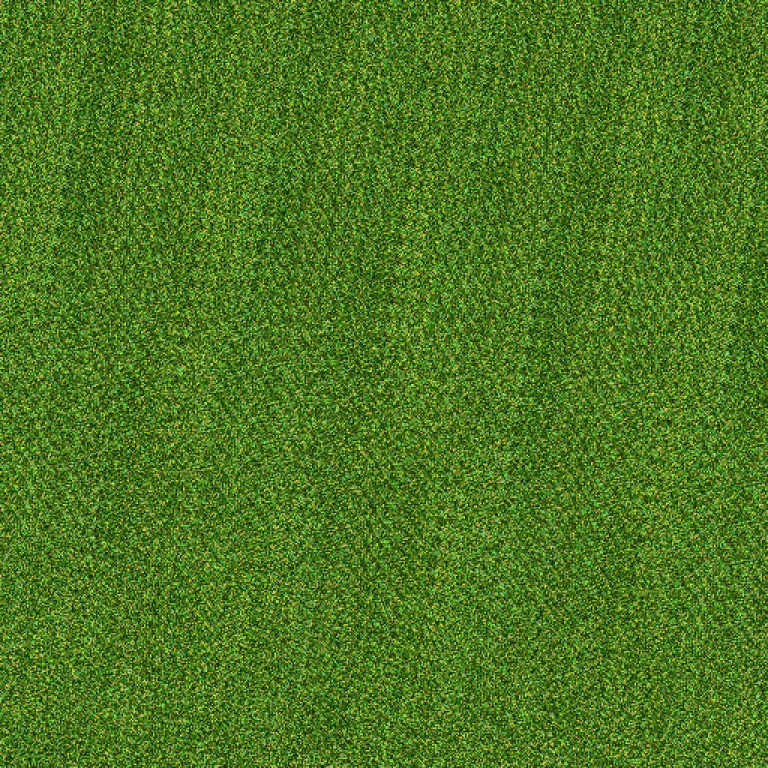
Reproduce this texture procedurally as a WebGL 2 fragment shader.

```glsl
#version 300 es
precision highp float;

#define GRAINS 512.0      // grains across the canvas
#define PATCHES 22.0      // soft patches across the canvas
#define PATCH_DRIFT 0.06  // tone shift caused by patches
#define RED_SPREAD 0.42   // relative red variation, green to rust
#define GREEN_SPREAD 0.14 // relative green variation
#define BLUE_SPREAD 0.45  // relative blue variation

uniform vec2 u_resolution;
out vec4 outColor;

float hash(vec2 p) {
    return fract(sin(dot(p, vec2(12.9898, 78.233))) * 43758.5453);
}

float valueNoise(vec2 p) {
    vec2 cell = floor(p);
    vec2 f = fract(p);
    f = f * f * (3.0 - 2.0 * f);
    float low = mix(hash(cell), hash(cell + vec2(1.0, 0.0)), f.x);
    float high = mix(hash(cell + vec2(0.0, 1.0)), hash(cell + vec2(1.0)), f.x);
    return mix(low, high, f.y);
}

// Tone ramp from shadow to sunlit green, spaced by area share
vec3 grassRamp(float tone) {
    const vec3 shadow = vec3(0.07, 0.19, 0.02);
    const vec3 deep = vec3(0.17, 0.32, 0.05);
    const vec3 leaf = vec3(0.27, 0.44, 0.09);
    const vec3 fresh = vec3(0.40, 0.59, 0.16);
    const vec3 olive = vec3(0.49, 0.61, 0.29);
    const vec3 sunlit = vec3(0.62, 0.80, 0.33);
    vec3 color = mix(shadow, deep, smoothstep(0.06, 0.16, tone));
    color = mix(color, leaf, smoothstep(0.27, 0.43, tone));
    color = mix(color, fresh, smoothstep(0.53, 0.67, tone));
    color = mix(color, olive, smoothstep(0.75, 0.81, tone));
    return mix(color, sunlit, smoothstep(0.85, 0.91, tone));
}

// One grain: random tone with independent channel variation
vec3 grainColor(vec2 cell) {
    float patchTone = valueNoise(cell * PATCHES / GRAINS + 7.3) - 0.5;
    float tone = hash(cell + 0.5) + PATCH_DRIFT * patchTone;
    vec3 jitter = vec3(hash(cell + vec2(31.7, 5.1)),
                       hash(cell + vec2(3.9, 47.3)),
                       hash(cell + vec2(61.3, 19.7))) * 2.0 - 1.0;
    vec3 spread = vec3(RED_SPREAD, GREEN_SPREAD, BLUE_SPREAD);
    return grassRamp(tone) * (1.0 + spread * jitter);
}

void main() {
    float pixelsAcross = min(u_resolution.x, u_resolution.y);
    vec2 p = gl_FragCoord.xy / pixelsAcross * GRAINS - 0.5;

    // Blend neighbouring grains over one pixel at their borders
    float edgeWidth = min(GRAINS / pixelsAcross, 1.0);
    vec2 cell = floor(p);
    vec2 blend = clamp((fract(p) - 0.5) / edgeWidth + 0.5, 0.0, 1.0);
    vec3 color = vec3(0.0);
    for (int y = 0; y < 2; y++) {
        for (int x = 0; x < 2; x++) {
            vec2 corner = vec2(x, y);
            vec2 weight = mix(1.0 - blend, blend, corner);
            color += grainColor(cell + corner) * weight.x * weight.y;
        }
    }

    outColor = vec4(clamp(color, 0.0, 1.0), 1.0);
}
```
